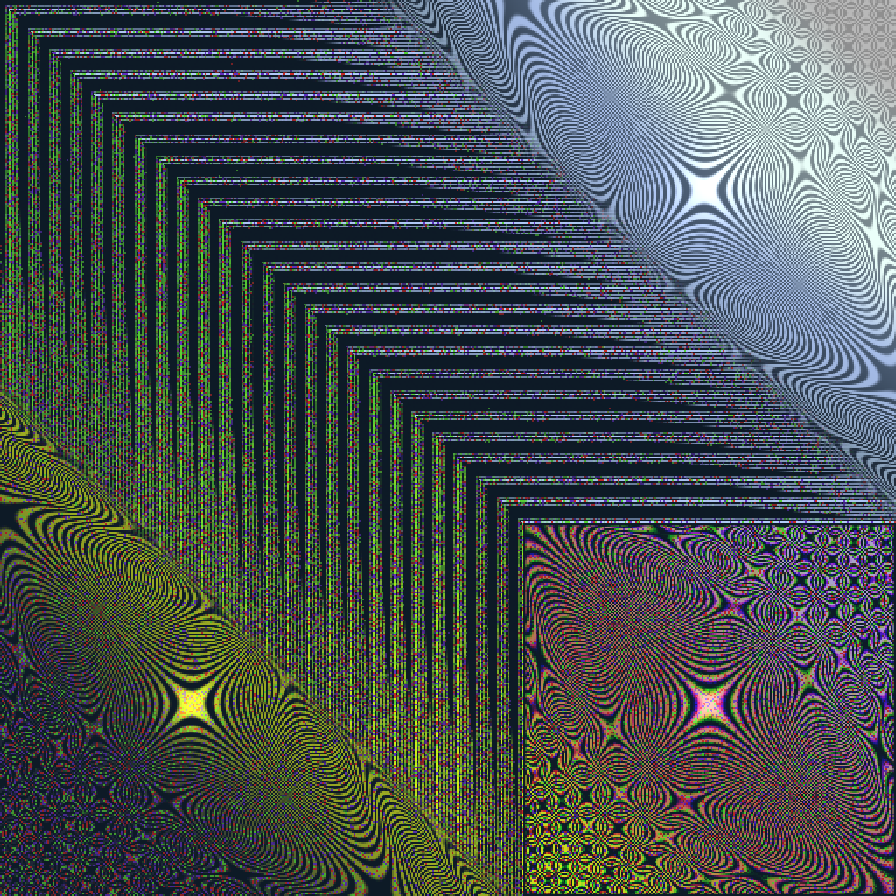
Give the GLSL for this background, as a three.js fragment shader.

```glsl
// Nested right-angle line bands between three fields of aliased moire stars.
varying vec2 vUv;

const float CELLS = 512.0;
const float TAU = 6.2831853;
const vec3 NIGHT = vec3(0.05, 0.10, 0.15);
const vec3 GREEN = vec3(0.32, 0.76, 0.20);
const vec3 YELLOW = vec3(0.80, 0.88, 0.10);
const vec3 RED = vec3(0.72, 0.15, 0.14);
const vec3 VIOLET = vec3(0.36, 0.18, 0.70);
const vec3 ICE = vec3(0.64, 0.73, 0.90);
const vec3 FROST = vec3(0.92, 1.0, 0.98);

vec3 hash3(vec2 p) {
  vec3 q = fract(vec3(p.xyx) * vec3(0.1031, 0.1030, 0.0973));
  q += dot(q, q.yxz + 33.33);
  return fract((q.xxy + q.yzz) * q.zyx);
}

// Replaces part of a colour by random red, violet or green grains.
vec3 confetti(vec3 base, vec3 rnd, float amount) {
  vec3 grain = rnd.y < 0.3 ? RED : (rnd.y < 0.7 ? VIOLET : GREEN);
  return mix(base, grain, step(rnd.x, amount));
}

// Hyperbolic chirp sampled on the cell grid, so it folds into repeated stars.
float chirp(vec2 cell, vec2 centre) {
  vec2 d = cell - centre;
  float s = d.x + d.y;
  float t = d.x - d.y;
  return t * (s / 216.0 + s * s * s / 2.0e6);
}

vec3 stripes(float phase, vec3 spread) {
  return smoothstep(0.15, 0.85, 0.5 + 0.5 * cos(TAU * (phase + spread)));
}

// Bent line clusters that widen toward the two diagonal borders.
vec3 bentLines(vec2 uv, float sum, vec3 rnd) {
  float depth = min(uv.x, 1.0 - uv.y);
  bool upright = uv.x < 1.0 - uv.y;
  float u = fract((depth - 0.0068) / 0.0238);
  float reach = upright ? sum - 0.564 : 1.436 - sum;
  float width = upright ? 0.54 + 0.50 * smoothstep(0.30, 0.0, reach)
                        : 0.43 + 0.60 * smoothstep(0.22, 0.0, reach);
  float cluster = 1.0 - smoothstep(width - 0.05, width + 0.05, u);
  float row = floor(u * 0.0238 * CELLS);
  float line = 1.0 - mod(row, 2.0);
  float core = row < 1.0 ? 0.55 : 0.72 + 0.38 * exp(-pow((u - 0.2) / 0.1, 2.0));

  vec3 tint;
  float dust;
  if (upright) {
    tint = mix(YELLOW, GREEN, smoothstep(0.1, 0.85, uv.y + 0.3 * rnd.z));
    tint = confetti(tint, rnd, 0.44);
    dust = 0.42;
  } else {
    tint = mix(GREEN, ICE, smoothstep(0.0, 0.28, sum - 0.95 + 0.3 * rnd.z));
    tint = confetti(tint, rnd, 0.16 + 0.26 * smoothstep(0.0, 0.4, reach));
    dust = 0.2;
  }
  vec3 gap = confetti(NIGHT, rnd.zxy, dust * cluster);
  gap = mix(NIGHT, gap, 0.6);
  return mix(gap, tint, cluster * line * core);
}

// Pale field that turns from dim ice blue to white to flat grey.
vec3 paleField(vec2 uv, vec2 cell) {
  float k = uv.x * uv.y;
  float grey = smoothstep(0.80, 0.92, k);
  float v = stripes(chirp(cell, vec2(402.5, 403.0)), vec3(0.0)).x;
  vec3 light = mix(vec3(0.52, 0.61, 0.70), ICE, smoothstep(0.44, 0.58, k));
  light = mix(light, FROST, smoothstep(0.58, 0.70, k));
  light = mix(light, vec3(0.72), grey);
  vec3 shade = mix(vec3(0.12, 0.17, 0.23), vec3(0.30, 0.37, 0.46),
                   smoothstep(0.46, 0.62, k));
  shade = mix(shade, vec3(0.48, 0.54, 0.56), smoothstep(0.60, 0.74, k));
  shade = mix(shade, vec3(0.56), grey);
  light += 0.3 * exp(-600.0 * dot(uv - 0.787, uv - 0.787));
  return mix(shade, light, v);
}

// Yellow fringes on night blue, breaking into dark grains at the corner.
vec3 goldField(vec2 uv, vec2 cell, float sum, vec3 rnd) {
  float v = stripes(chirp(cell, vec2(109.5, 110.0)), vec3(0.0)).x;
  float corner = 1.0 - smoothstep(0.20, 0.54, sum);
  vec3 light = mix(vec3(0.64, 0.70, 0.13), vec3(0.14, 0.17, 0.24), corner);
  light = confetti(light, rnd, 0.20 + 0.42 * corner);
  light += 0.8 * YELLOW * exp(-1400.0 * dot(uv - 0.214, uv - 0.214));
  return mix(NIGHT, light, v * (0.95 - 0.2 * corner));
}

// Framed square whose fringes run from yellow through red to violet.
vec3 jewelSquare(vec2 uv, vec2 cell, vec3 rnd) {
  vec2 q = (uv - vec2(0.584, 0.0)) / 0.416;
  float diagonal = 0.5 * (q.x + q.y);
  vec3 v = stripes(chirp(cell, vec2(405.5, 109.5)), vec3(0.0, 0.12, -0.1));
  vec3 light = mix(YELLOW, vec3(0.70, 0.46, 0.36), smoothstep(0.08, 0.38, diagonal));
  light = mix(light, vec3(0.66, 0.64, 0.80), smoothstep(0.42, 0.85, diagonal));
  light = confetti(light, rnd, 0.34);
  light += 0.35 * exp(-1600.0 * dot(uv - vec2(0.79, 0.213), uv - vec2(0.79, 0.213)));
  vec2 rim = min(q, 1.0 - q);
  float inside = smoothstep(0.003, 0.010, min(rim.x, rim.y));
  return mix(NIGHT, light, v * inside);
}

void main() {
  vec2 cell = floor(vUv * CELLS) + 0.5;
  vec2 uv = cell / CELLS;
  vec3 rnd = hash3(cell);
  float sum = uv.x + uv.y;

  vec3 color = bentLines(uv, sum, rnd);
  color = mix(color, paleField(uv, cell), smoothstep(1.40, 1.46, sum));
  color = mix(goldField(uv, cell, sum, rnd), color, smoothstep(0.54, 0.59, sum));

  float square = smoothstep(0.583, 0.585, min(uv.x, 1.0 - uv.y));
  color = mix(color, jewelSquare(uv, cell, rnd), square);
  gl_FragColor = vec4(color, 1.0);
}
```
